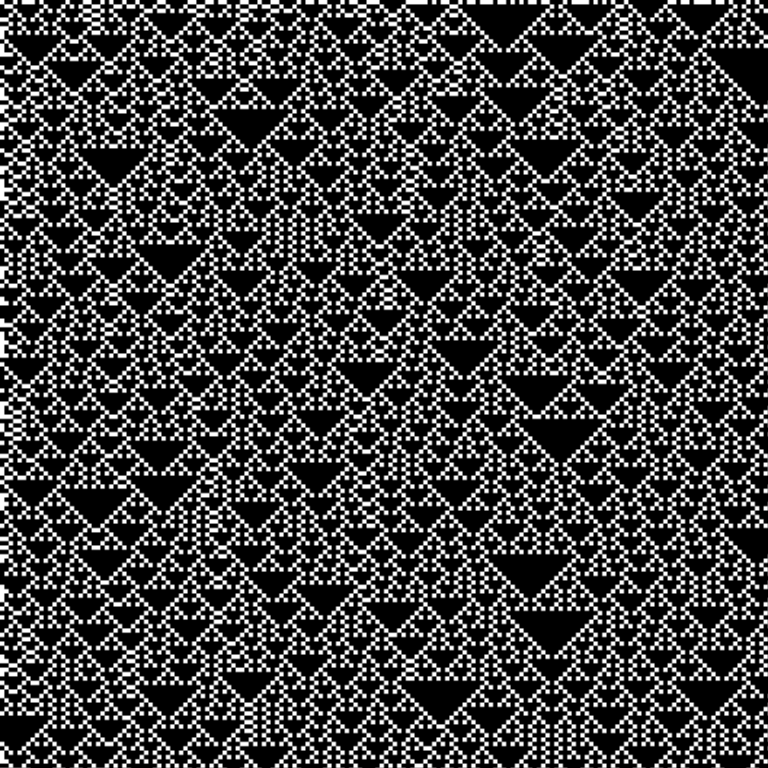
A WebGL 2 fragment shader for this pattern:

```glsl
#version 300 es
precision highp float;
precision highp int;
// Elementary cellular automaton (rule 18) growing downward from a random top row,
// with a random left border. Each row is packed into 32-bit words, so a whole
// generation advances with a few bit operations; cell edges are blended softly.

uniform vec2 u_resolution;
out vec4 fragColor;

const int WORDS = 6;            // 192 stored columns, slightly more than shown
const float CELLS = 176.0;      // cells across the canvas
const float EDGE_WIDTH = 0.41;  // soft edge, as a fraction of a cell
const uint SEED = 71u;
const vec3 BLACK = vec3(0.0);
const vec3 WHITE = vec3(1.0);

// Integer hash (PCG style).
uint hash(uint n) {
    uint state = n * 747796405u + 2891336453u;
    uint word = ((state >> ((state >> 28) + 4u)) ^ state) * 277803737u;
    return (word >> 22) ^ word;
}

void seedRow(out uint row[WORDS], uint seed) {
    for (int i = 0; i < WORDS; i++) {
        row[i] = hash(seed + uint(i));
    }
}

// A cell lives if it was empty and exactly one side neighbour was alive.
void advanceRow(inout uint row[WORDS], uint border) {
    uint previous = 0u;
    for (int i = 0; i < WORDS; i++) {
        uint current = row[i];
        uint next = i + 1 < WORDS ? row[i + 1] : 0u;
        uint fromLeft = (current << 1) | (previous >> 31);
        uint fromRight = (current >> 1) | (next << 31);
        row[i] = (fromLeft ^ fromRight) & ~current;
        previous = current;
    }
    row[0] = (row[0] & ~1u) | border;
}

float cellAt(uint row[WORDS], int column) {
    int c = clamp(column, 0, WORDS * 32 - 1);
    return float((row[c >> 5] >> uint(c & 31)) & 1u);
}

// Blend two neighbouring cells of one row.
float sampleRow(uint row[WORDS], int column, float blend) {
    return mix(cellAt(row, column), cellAt(row, column + 1), blend);
}

// Position between two cell centres to blend weight, sharp except at the edge.
vec2 edgeBlend(vec2 t, float width) {
    return clamp((t - 0.5) / width + 0.5, 0.0, 1.0);
}

void main() {
    vec2 uv = gl_FragCoord.xy / u_resolution;
    vec2 grid = vec2(uv.x, 1.0 - uv.y) * CELLS - 0.5;
    ivec2 cell = ivec2(floor(grid));
    vec2 blend = edgeBlend(fract(grid), EDGE_WIDTH);

    // Run the automaton down to the row at or above this pixel.
    uint row[WORDS];
    seedRow(row, SEED);
    for (int y = 1; y <= cell.y; y++) {
        advanceRow(row, hash(uint(y) + SEED * 1024u) & 1u);
    }
    float upper = sampleRow(row, cell.x, blend.x);

    // The top half cell has no row above it, so it keeps the seed row.
    if (cell.y >= 0) {
        advanceRow(row, hash(uint(cell.y + 1) + SEED * 1024u) & 1u);
    }
    float lower = sampleRow(row, cell.x, blend.x);

    fragColor = vec4(mix(BLACK, WHITE, mix(upper, lower, blend.y)), 1.0);
}
```
